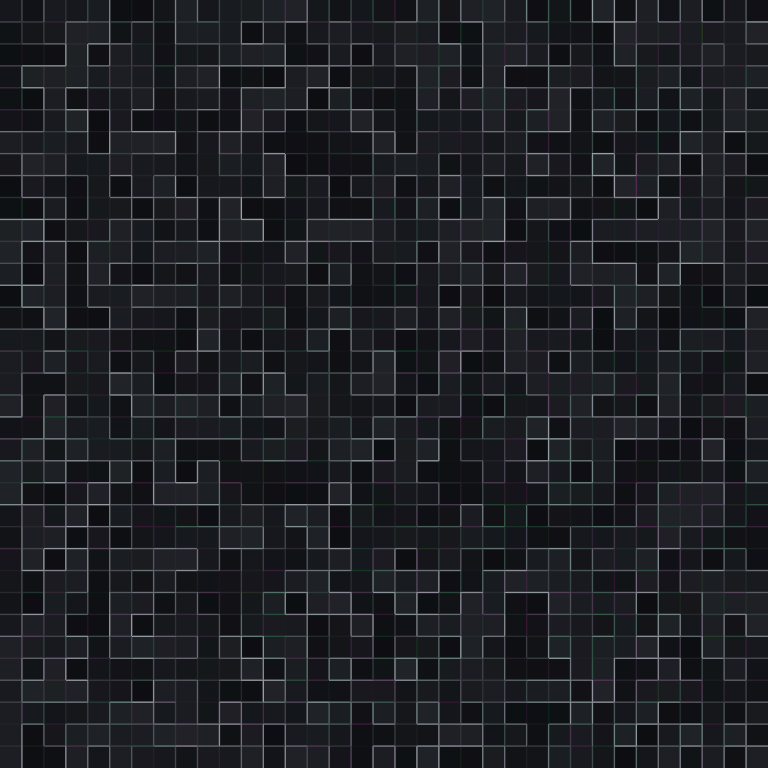
A Shadertoy shader for this texture:

```glsl
const float CELLS = 35.0;           // cells across the canvas height
const float LINE_WIDTH = 0.062;     // seam width, in cells
const float SEAM_PEAK = 0.66;       // brightness that strong seams approach
const float SEAM_SOFTNESS = 0.05;   // face contrast at which seams begin to level off
const vec3 DARK_FACE = vec3(0.050, 0.053, 0.070);
const vec3 LIGHT_FACE = vec3(0.126, 0.135, 0.155);
const vec3 TINT = vec3(0.007, -0.008, 0.003);   // lavender one way, teal the other

// Two independent random values per cell, from integer mixing
vec2 hash2(vec2 cell) {
    uvec2 v = uvec2(cell + 11.0) * 1664525u + 1013904223u;
    v.x += v.y * 1664525u;
    v.y += v.x * 1664525u;
    v ^= v >> 16u;
    v.x += v.y * 1664525u;
    v.y += v.x * 1664525u;
    v ^= v >> 16u;
    return vec2(v & 0xffffu) / 65535.0;
}

// Flat face colour: random grey level with a faint tint
vec3 faceColor(vec2 cell) {
    vec2 rnd = hash2(cell);
    return mix(DARK_FACE, LIGHT_FACE, rnd.x) + TINT * (rnd.y - 0.5);
}

// Seam colour grows with the contrast between the two faces, channel by channel
vec3 seamColor(vec3 a, vec3 b) {
    return 0.5 * (a + b) + SEAM_PEAK * (1.0 - exp(-abs(a - b) / SEAM_SOFTNESS));
}

void mainImage(out vec4 fragColor, in vec2 fragCoord) {
    vec2 grid = fragCoord / iResolution.y * CELLS;
    vec2 lastCell = ceil(iResolution.xy / iResolution.y * CELLS - 0.001) - 1.0;
    float pixel = CELLS / iResolution.y;

    vec2 cell = floor(grid);
    vec2 local = grid - cell - 0.5;
    vec2 side = vec2(local.x < 0.0 ? -1.0 : 1.0, local.y < 0.0 ? -1.0 : 1.0);

    // Nearest neighbours, held inside the canvas so its border stays unlined
    vec2 nextX = clamp(cell + vec2(side.x, 0.0), vec2(0.0), lastCell);
    vec2 nextY = clamp(cell + vec2(0.0, side.y), vec2(0.0), lastCell);

    // Antialiased seam coverage for vertical (x) and horizontal (y) edges
    vec2 edgeDist = 0.5 - abs(local);
    vec2 cover = clamp((0.5 * LINE_WIDTH - edgeDist) / pixel + 0.5, 0.0, 1.0);

    // Faces with the brighter seam on top at crossings
    vec3 face = faceColor(cell);
    vec3 seamX = mix(face, seamColor(face, faceColor(nextX)), cover.x);
    vec3 seamY = mix(face, seamColor(face, faceColor(nextY)), cover.y);
    fragColor = vec4(max(seamX, seamY), 1.0);
}
```
